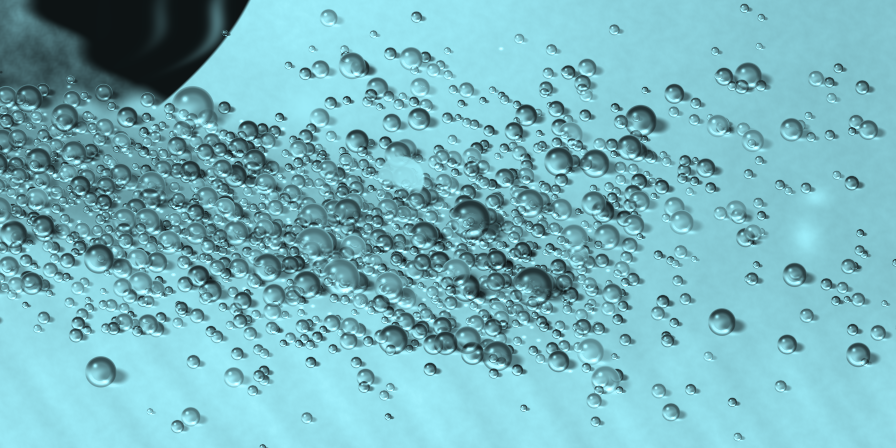
Give the GLSL for this texture, as a WebGL 1 fragment shader.

```glsl
precision highp float;
// Glassy droplets strewn in a drift across pale cyan cloth, beside a dark glass form.
uniform vec2 u_resolution;

float hash(vec2 p) {
  vec3 q = fract(vec3(p.xyx) * 0.1031);
  q += dot(q, q.yzx + 33.33);
  return fract((q.x + q.y) * q.z);
}

float blob(vec2 p, vec2 center, vec2 size) {
  vec2 q = (p - center) / size;
  return exp(-dot(q, q));
}

float layeredSines(vec2 p) {
  float sum = 0.0;
  float amp = 0.5;
  for (int i = 0; i < 5; i++) {
    sum += amp * sin(p.x + 1.7 * sin(p.y * 0.8)) * sin(p.y + 1.3 * sin(p.x * 0.7));
    p = mat2(1.5, 1.1, -1.1, 1.5) * p + 2.3;
    amp *= 0.6;
  }
  return sum;
}

// Dense core of the drift, falling to the right
float core(vec2 p) {
  float offset = abs(p.y - 0.66 + 0.21 * p.x);
  return smoothstep(0.23, 0.06, offset) * smoothstep(1.5, 1.1, p.x);
}

float density(vec2 p) {
  float apron = smoothstep(0.31, 0.17, abs(p.y - 0.54 + 0.10 * p.x)) * smoothstep(1.55, 1.1, p.x);
  float d = 0.38 * apron + 0.48 * core(p);
  d += 0.28 * blob(p, vec2(1.45, 0.55), vec2(0.25, 0.27));
  d += 0.34 * blob(p, vec2(0.82, 0.82), vec2(0.18, 0.10));
  d += 0.28 * blob(p, vec2(1.15, 0.70), vec2(0.16, 0.14));
  d += 0.18 * blob(p, vec2(1.78, 0.75), vec2(0.15, 0.16));
  d += 0.20 * blob(p, vec2(1.90, 0.38), vec2(0.14, 0.10));
  return d + 0.07 * blob(p, vec2(0.65, 0.15), vec2(0.5, 0.14));
}

float cloth(vec2 p) {
  float v = 0.90 + 0.06 * blob(p, vec2(0.75, 0.98), vec2(0.5, 0.25));
  v += 0.05 * blob(p, vec2(0.6, 0.10), vec2(0.7, 0.2));
  v -= 0.09 * smoothstep(1.0, 1.9, p.x) * smoothstep(0.0, 0.5, p.y);
  float across = p.x * 0.9 + p.y * 0.55;
  float folds = sin(across * 34.0 + 2.0 * sin(p.y * 4.0 + p.x)) + 0.6 * sin(across * 79.0 + p.y * 6.0);
  v += 0.02 * folds * smoothstep(0.5, 0.1, p.y);
  v += 0.02 * layeredSines(p * 14.0) + 0.02 * layeredSines(p * 90.0);
  return v - core(p) * (0.11 + 0.16 * smoothstep(0.8, 0.1, p.x));
}

// Dark curved glass in the upper left, greyer toward the corner
float darkGlass(float v, vec2 p, float px) {
  float t = 1.0 - p.y;
  float inside = 0.56 - 0.5 * t - 1.5 * t * t - p.x;
  float grey = smoothstep(0.03, -0.03, p.x - 0.06 - 1.1 * t + 0.02 * sin(p.y * 60.0));
  float floorY = 0.775 + 0.015 * sin(p.x * 45.0);
  float mask = smoothstep(-px, 0.006 + px, inside) * smoothstep(-0.03, 0.03, p.y - floorY);
  float ridge = pow(0.5 + 0.5 * sin(inside * 70.0 + p.x * 22.0 + 2.0 * sin(p.y * 23.0)), 5.0);
  float tone = 0.08 + 0.45 * ridge * blob(p, vec2(0.45, 0.95), vec2(0.09, 0.07));
  float lumps = 0.38 + 0.15 * blob(p, vec2(0.05, 0.96), vec2(0.06)) + 0.16 * layeredSines(p * 26.0);
  return mix(v, mix(tone, lumps, grey), mask);
}

// One droplet: cast shadow, caustic, clear body with a dark inner arc, bright edge and glints
float bead(float v, vec2 offset, float r, float tone, float px) {
  vec2 q = offset / r;
  float d = length(q);
  float aa = px / r;
  v *= 1.0 - 0.42 * tone * smoothstep(1.0, 0.45, length((q - vec2(0.80, -0.3)) * vec2(0.85, 1.5)));
  v += 0.24 * blob(q, vec2(0.75, -0.8), vec2(0.40, 0.15));
  float body = mix(v, 0.84 - 0.34 * tone, smoothstep(-0.5, 0.5, q.y + 0.3 * q.x));
  float arc = smoothstep(0.5, 0.78, d) * smoothstep(1.02, 0.88, d);
  body *= 1.0 - 0.42 * tone * arc * smoothstep(-0.4, 0.4, q.y + 0.4 * q.x);
  body *= 1.0 - 0.32 * tone * smoothstep(0.8, 0.95, d) * smoothstep(0.1, -0.5, q.y);
  float crescent = smoothstep(0.15, 0.03, abs(d - 0.70)) * smoothstep(0.1, -0.6, q.y);
  body += 0.20 * crescent + 0.10 * blob(q, vec2(-0.1, 0.0), vec2(0.5, 0.3));
  body += 0.10 * smoothstep(0.86, 0.98, d) * smoothstep(0.0, 0.6, q.y);
  body += 0.50 * blob(q, vec2(-0.36, 0.40), vec2(0.11 + 0.4 * aa));
  body += 0.55 * blob(q, vec2(0.28, -0.62), vec2(0.20, 0.10) + 0.3 * aa);
  return mix(v, body, smoothstep(1.0 + 0.7 * aa, 1.0 - 0.7 * aa, d));
}

// Jittered cellular layer on a turned grid; dense cells may also hold a tiny glint
float beadLayer(float v, vec2 p, float cell, float seed, float px) {
  float c = cos(seed);
  float s = sin(seed);
  mat2 turn = mat2(c, s, -s, c);
  vec2 home = floor(turn * p / cell);
  for (int j = -1; j <= 1; j++) {
    for (int i = -1; i <= 1; i++) {
      vec2 id = home + vec2(float(i), float(j));
      vec2 key = id + 71.0 + seed * 19.0;
      vec2 jitter = 0.2 + 0.6 * vec2(hash(key), hash(key + 43.7));
      vec2 center = ((id + jitter) * cell) * turn;
      float size = cell * mix(0.24, 0.42, hash(key + 17.3));
      float tone = mix(0.35, 1.25, hash(key + 91.1));
      if (hash(key + 5.9) < density(center)) v = bead(v, p - center, size, tone, px);
      vec2 glint = center + cell * vec2(0.3, -0.35);
      float lit = step(hash(key + 29.3), 0.4 * core(center));
      v += 0.5 * lit * blob(p, glint, vec2(0.003, 0.002) + 0.3 * px);
    }
  }
  return v;
}

void main() {
  float px = 1.0 / u_resolution.y;
  vec2 p = gl_FragCoord.xy * px;
  float v = darkGlass(cloth(p), p, px);
  // Drift from small droplets to large
  for (int i = 0; i < 5; i++) {
    float level = float(i);
    v = beadLayer(v, p, 0.031 * pow(1.27, level), 0.6 + level * 1.37, px);
  }
  // Pale frosted pebbles
  vec2 dome = (p - vec2(0.895, 0.60)) / vec2(0.055, 0.055);
  float domeMask = smoothstep(1.0, 0.88, length(dome)) * smoothstep(-0.5, -0.1, dome.y + 0.3 * dome.x);
  v = mix(v, 0.93 + 0.06 * dome.x, 0.9 * domeMask);
  v = mix(v, 0.98, 0.8 * blob(p, vec2(0.68, 0.76), vec2(0.03)));
  v += 0.14 * blob(p, vec2(1.80, 0.47), vec2(0.03, 0.04)) + 0.14 * blob(p, vec2(1.82, 0.56), vec2(0.03, 0.02));
  // Largest droplets
  v = bead(v, p - vec2(1.05, 0.51), 0.045, 1.2, px);
  v = bead(v, p - vec2(1.19, 0.36), 0.045, 1.2, px);
  v = bead(v, p - vec2(0.76, 0.38), 0.043, 0.6, px);
  v = bead(v, p - vec2(0.70, 0.45), 0.044, 0.6, px);
  v = bead(v, p - vec2(0.43, 0.76), 0.048, 0.7, px);
  v = bead(v, p - vec2(1.43, 0.73), 0.036, 1.2, px);
  v = bead(v, p - vec2(1.11, 0.205), 0.034, 1.0, px);
  v = bead(v, p - vec2(0.225, 0.17), 0.035, 0.9, px);
  v = bead(v, p - vec2(1.67, 0.83), 0.031, 0.9, px);
  vec3 tint = vec3(0.63, 0.95, 1.0) * clamp(v, 0.08, 1.0);
  gl_FragColor = vec4(tint + vec3(0.5, 0.12, 0.0) * clamp(v - 0.97, 0.0, 0.6), 1.0);
}
```
